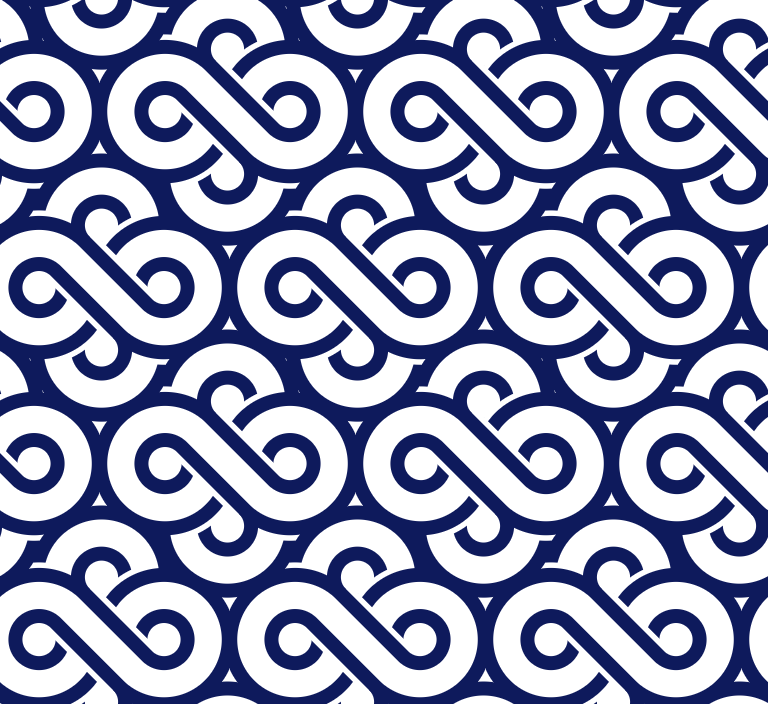
Reproduce this pattern procedurally as a WebGL 1 fragment shader.

```glsl
precision highp float;
// Interlaced four-loop knots in navy outline on white, in staggered rows.
// Each knot is a diagonal strap that swings into round loops; the parts are
// painted from back to front, with thin gaps where one passes under another.

uniform vec2 u_resolution;

const vec3 PAPER = vec3(1.0);
const vec3 NAVY = vec3(0.055, 0.102, 0.362);

// Lengths are in units of the distance between two knots of a row.
const float COLUMNS = 3.0;
const float ROWS = 4.0;             // even, so that the stagger wraps
const float ROW_HEIGHT = 0.6885;
const float STAGGER = 0.4922;       // shift of every second row
const vec2 FIRST_KNOT = vec2(0.3965, 0.366);  // in columns and rows
const float LOOP_RADIUS = 0.1726;   // to the middle of the strap
const float HALF_STRAP = 0.0531;    // white part
const float LINE = 0.0547;          // outline on either side
const float GAP = 0.0215;           // break in the strand below

const float HALF_OUTLINED = HALF_STRAP + LINE;
const float LOOP_OUTER = LOOP_RADIUS + HALF_OUTLINED;
const float LOOP_HOLE = LOOP_RADIUS - HALF_OUTLINED;

// Smooth coverage of the region where dist < limit.
float inside(float dist, float limit, float pixel) {
  return clamp(0.5 + (limit - dist) / pixel, 0.0, 1.0);
}

// Lays a round, outlined loop over the ink below it.
float paintLoop(float ink, float radius, float pixel) {
  float strap = inside(abs(radius - LOOP_RADIUS), HALF_STRAP, pixel);
  float hole = inside(radius, LOOP_HOLE, pixel);
  float loopInk = (1.0 - strap) * (1.0 - hole);
  return mix(ink, loopInk, inside(radius, LOOP_OUTER, pixel));
}

// Lays the straight diagonal strap, with a gap on both sides, over the ink.
float paintStrap(float ink, float across, float pixel) {
  ink *= 1.0 - inside(across, HALF_OUTLINED + GAP, pixel);
  float strapInk = 1.0 - inside(across, HALF_STRAP, pixel);
  return mix(ink, strapInk, inside(across, HALF_OUTLINED, pixel));
}

// Ink of one knot centred on the origin.
float knot(vec2 p, float pixel) {
  // x runs along the strap, y across it; half-turn symmetry folds y >= 0.
  vec2 q = vec2(p.x - p.y, p.x + p.y) * 0.70711;
  q *= q.y < 0.0 ? -1.0 : 1.0;

  float top = length(q - vec2(-LOOP_RADIUS, LOOP_RADIUS));
  float right = length(q - vec2(LOOP_RADIUS));
  float left = length(q + vec2(LOOP_RADIUS));

  // Rear loop, broken on its outer line at the left and inner at the right.
  float ink = paintLoop(0.0, top, pixel);
  float rim = step(LOOP_RADIUS, top);
  float underLeft = inside(left, LOOP_OUTER + GAP, pixel) * rim;
  float underRight = inside(right, LOOP_OUTER + GAP, pixel) * (1.0 - rim);
  ink *= (1.0 - underLeft) * (1.0 - underRight);

  // Side loops, then the strap that joins them.
  ink = paintLoop(ink, left, pixel);
  ink = paintLoop(ink, right, pixel);
  if (abs(q.x) < LOOP_RADIUS) ink = paintStrap(ink, q.y, pixel);
  return ink;
}

void main() {
  vec2 grid = gl_FragCoord.xy / u_resolution * vec2(COLUMNS, ROWS) - FIRST_KNOT;
  float pixel = COLUMNS / u_resolution.x;

  // The nearest knots of the rows below and above share their outlines.
  float ink = 0.0;
  for (int i = 0; i < 2; i++) {
    float row = floor(grid.y) + float(i);
    float x = grid.x - STAGGER * mod(row, 2.0);
    vec2 p = vec2(fract(x + 0.5) - 0.5, (grid.y - row) * ROW_HEIGHT);
    ink = max(ink, knot(p, pixel));
  }

  gl_FragColor = vec4(mix(PAPER, NAVY, ink), 1.0);
}
```
